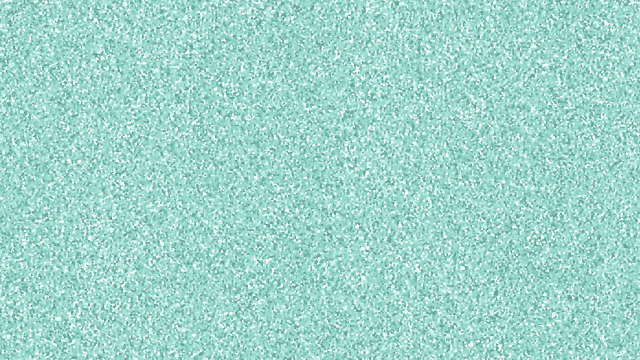
Give the GLSL for this texture, as a WebGL 1 fragment shader.

```glsl
precision highp float;
// Fine mint-green glitter: tiny irregular grains with scattered white flakes.

uniform vec2 u_resolution;

#define GRAIN_ROWS 196.0    // grains per canvas height
#define FLAKE_ROWS 66.0     // flake slots per canvas height
#define FLAKE_CHANCE 0.10   // share of slots holding a flake
#define FLAKE_SIZE 0.28     // flake radius in slots
#define PAIRING 0.45        // share of grain pairs with opposite brightness
#define SAMPLES 3           // antialiasing samples per axis

#define SHADOW vec3(0.35, 0.605, 0.565)
#define TEAL   vec3(0.56, 0.825, 0.775)
#define MINT   vec3(0.70, 0.905, 0.875)
#define PALE   vec3(0.89, 0.975, 0.97)
#define SPARK  vec3(1.00, 1.00, 1.00)

float hash(vec2 p) {
  return fract(sin(dot(p, vec2(12.9898, 78.233))) * 43758.5453);
}

vec2 hash2(vec2 p) {
  return vec2(hash(p), hash(p + 57.31));
}

// Colour of a grain by its brightness rank from 0 to 1
vec3 grainColor(float rank) {
  vec3 color = mix(SHADOW, TEAL, smoothstep(-0.1, 0.4, rank));
  color = mix(color, MINT, clamp((rank - 0.4) / 0.35, 0.0, 1.0));
  color = mix(color, PALE, clamp((rank - 0.75) / 0.18, 0.0, 1.0));
  return mix(color, SPARK, clamp((rank - 0.93) / 0.07, 0.0, 1.0));
}

// Random rank; some neighbours oppose each other to keep the field even
float grainRank(vec2 id) {
  vec2 pair = vec2(floor(id.x * 0.5), id.y);
  float shared = hash(pair + 131.7);
  float mirrored = mix(shared, 1.0 - shared, mod(id.x, 2.0));
  return mix(hash(id + 91.7), mirrored, step(hash(pair + 17.3), PAIRING));
}

// Identity of the nearest jittered grain
vec2 nearestGrain(vec2 p) {
  vec2 cell = floor(p);
  vec2 nearest = cell;
  float best = 9.0;
  for (int y = -1; y <= 1; y++) {
    for (int x = -1; x <= 1; x++) {
      vec2 id = cell + vec2(float(x), float(y));
      vec2 d = id + hash2(id) - p;
      float dist = dot(d, d);
      if (dist < best) {
        best = dist;
        nearest = id;
      }
    }
  }
  return nearest;
}

// Coverage of a sparse, randomly turned angular flake
float flake(vec2 p) {
  vec2 id = floor(p);
  vec2 center = 0.35 + 0.3 * hash2(id + 11.9);
  float angle = 6.2832 * hash(id + 23.7);
  float c = cos(angle);
  float s = sin(angle);
  vec2 q = abs(mat2(c, -s, s, c) * (fract(p) - center));
  q.y *= 1.0 + 0.7 * hash(id + 37.1);
  float edge = max(max(q.x, q.y), 0.75 * (q.x + q.y));
  float radius = FLAKE_SIZE * (0.75 + 0.4 * hash(id + 41.3));
  float present = step(hash(id + 5.3), FLAKE_CHANCE);
  return present * (1.0 - smoothstep(radius - 0.05, radius + 0.05, edge));
}

vec3 glitter(vec2 p) {
  vec3 color = grainColor(grainRank(nearestGrain(p * GRAIN_ROWS)));
  return mix(color, SPARK, 0.92 * flake(p * FLAKE_ROWS));
}

void main() {
  vec3 sum = vec3(0.0);
  for (int y = 0; y < SAMPLES; y++) {
    for (int x = 0; x < SAMPLES; x++) {
      vec2 offset = (vec2(float(x), float(y)) + 0.5) / float(SAMPLES) - 0.5;
      sum += glitter((gl_FragCoord.xy + offset) / u_resolution.y);
    }
  }
  gl_FragColor = vec4(sum / float(SAMPLES * SAMPLES), 1.0);
}
```
